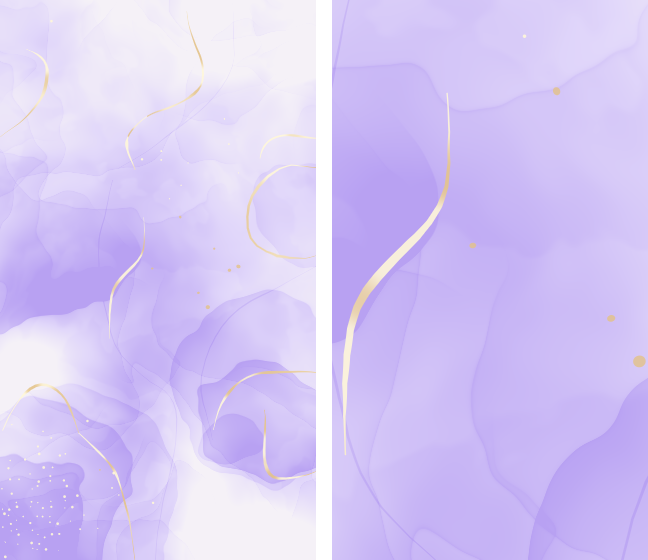
Left: the whole. Right: its middle third, enlarged.
Reproduce this background procedurally as a WebGL 1 fragment shader.

```glsl
precision highp float;
uniform vec2 u_resolution;

const vec3 PAPER = vec3(.96, .945, .97);
const vec3 LILAC = vec3(.88, .84, .98);
const vec3 VIOLET = vec3(.72, .63, .95);
const vec3 GOLD = vec3(.89, .76, .53);
const vec3 CREAM = vec3(1., .97, .85);
const float BASE_TONE = .36;
const float MID_TONE = .46;
const float CONTRAST = 1.35;
const float CLOUDS = .85;
const float VEIL = .09;
const float VEIN = .12;
const float VEIN_WIDTH = .0014;
const float FOIL_WIDTH = .0054;
const float STRAND_WIDTH = .0028;

float pixel;

float hash(vec2 p) {
  vec3 q = fract(p.xyx * .1031);
  q += dot(q, q.yzx + 33.33);
  return fract((q.x + q.y) * q.z);
}

float noise(vec2 p) {
  vec2 i = floor(p), f = fract(p);
  f = f * f * f * (f * (f * 6. - 15.) + 10.);
  return mix(mix(hash(i), hash(i + vec2(1, 0)), f.x),
             mix(hash(i + vec2(0, 1)), hash(i + 1.), f.x), f.y);
}

float fbm(vec2 p) {
  float sum = 0., amp = .533;
  for (int i = 0; i < 4; i++) {
    sum += amp * noise(p);
    p = mat2(1.6, 1.2, -1.2, 1.6) * p + 5.3;
    amp *= .5;
  }
  return sum;
}

float coverage(float d) { return clamp(.5 - d / pixel, 0., 1.); }

// Soft spot; xy is the center, zw the radii
float glow(vec2 p, vec4 spot) {
  vec2 q = (p - spot.xy) / spot.zw;
  return exp(-dot(q, q));
}

// Pigment pool: denser towards a crisp, faintly rimmed border
float pool(vec2 p, vec4 spot) {
  float d = (length((p - spot.xy) / spot.zw) - 1.) * min(spot.z, spot.w);
  return coverage(d) * (.55 + .45 * exp(min(d, 0.) * 12.)) + .2 * exp(-abs(d) / .003);
}

float veilField(vec2 p) { return noise(p + .7 * noise(p * 1.7 + 3.1)); }

// Overlapping translucent veils with thin veins along their borders
float veils(vec2 p) {
  float tone = 0.;
  for (int i = 0; i < 8; i++) {
    float k = float(i), c = cos(.5 + k * 1.9), s = sin(.5 + k * 1.9);
    vec2 q = mat2(c, s, -s, c) * p * vec2(1.5, 2.5) + k * 13.7;
    float f = veilField(q), e = .004;
    vec2 slope = vec2(veilField(q + vec2(e, 0)), veilField(q + vec2(0, e))) - f;
    float d = (f - .5) / max(length(slope) / e * 1.9, .5);
    float fade = smoothstep(.25, .65, noise(p * 3. + k * 7.1));
    tone += fade * VEIL * (coverage(d) - .5) * exp(-abs(d) * 5.);
    tone += fade * VEIN * exp(-abs(d) / VEIN_WIDTH);
  }
  return tone;
}

// Tapered stroke on a cubic curve; ink holds coverage and sheen
void stroke(inout vec2 ink, vec2 p, float width, vec4 ab, vec4 cd) {
  float best = 10., along = 0.;
  vec2 from = ab.xy;
  for (int i = 1; i <= 16; i++) {
    float t = float(i) / 16., u = 1. - t;
    vec2 to = u*u*u*ab.xy + 3.*u*t*(u*ab.zw + t*cd.xy) + t*t*t*cd.zw;
    vec2 edge = to - from;
    float h = clamp(dot(p - from, edge) / dot(edge, edge), 0., 1.);
    float d = length(p - from - h * edge);
    if (d < best) { best = d; along = t + (h - 1.) / 16.; }
    from = to;
  }
  width *= .3 + .7 * noise(vec2(along * 7., ab.x * 91.));
  width *= .25 + .75 * smoothstep(0., .25, along * (1. - along));
  float cover = coverage(best - width);
  float sheen = smoothstep(.2, .7, noise(vec2(along * 6., ab.y * 57.)));
  if (cover > ink.x) ink = vec2(cover, sheen);
}

float flecks(vec2 p, float cells, float density) {
  vec2 id = floor(p * cells);
  vec2 jitter = vec2(hash(id + 3.7), hash(id + 19.1));
  float d = length(fract(p * cells) - .2 - .6 * jitter) - .07 - .13 * hash(id + 41.3);
  return coverage(d / cells) * step(hash(id + 67.9), density);
}

void main() {
  pixel = 1. / u_resolution.x;
  vec2 p = gl_FragCoord.xy * pixel;
  vec2 w = p + .22 * (vec2(fbm(p * 2.9), fbm(p * 2.9 + 17.)) - .5);
  vec2 g = p + .02 * (vec2(noise(p * 9.), noise(p * 9. + 31.)) - .5);

  // Broad light and dark areas
  float tone = BASE_TONE + CLOUDS * (fbm(w * 2.3 + 4.) - .5);
  tone += .24 * glow(p, vec4(.55, .87, .34, .38));
  tone -= .38 * glow(p, vec4(.1, .65, .22, .11));
  tone -= .38 * glow(p, vec4(.63, .18, .09, .24));
  tone -= .32 * glow(p, vec4(.92, .05, .25, .12));
  tone -= .16 * smoothstep(1.1, 1.7, p.y);

  // Pools and veils
  tone += .15 * pool(w, vec4(.24, .12, .33, .45));
  tone += .22 * pool(w, vec4(.13, .1, .26, .44));
  tone += .26 * pool(w, vec4(.08, .08, .19, .28));
  tone += .18 * pool(w, vec4(.86, .52, .26, .32));
  tone += .25 * pool(w, vec4(.87, .42, .2, .2));
  tone += .16 * pool(w, vec4(.75, .36, .09, .07));
  tone += .28 * pool(w, vec4(.1, .95, .32, .17)) * smoothstep(1.1, .85, p.y);
  tone += .13 * pool(w, vec4(.95, 1.1, .18, .16));
  tone = mix(MID_TONE, tone, CONTRAST) + veils(w);
  tone += .06 * (smoothstep(.46, .53, fbm(w * 6.)) - .5);

  // Violet strands
  vec2 strand = vec2(0), foil = vec2(0);
  float n = STRAND_WIDTH, r = FOIL_WIDTH;
  stroke(strand, g, n, vec4(.36, 1.2, .28, .95), vec4(.32, .64, .5, .55));
  stroke(strand, g, n, vec4(.5, .55, .65, .47), vec4(.5, .25, .49, 0));
  stroke(strand, g, n, vec4(.73, 1.78, .8, 1.5), vec4(.62, 1.4, .38, 1.24));
  stroke(strand, g, n, vec4(1.02, .95, .75, .78), vec4(.55, .72, .67, .38));
  tone = clamp(tone + .2 * strand.x, 0., 1.);
  vec3 color = mix(PAPER, LILAC, min(tone / .4, 1.));
  color = mix(color, VIOLET, max(tone - .4, 0.) / .6);

  // Foil ribbons
  stroke(foil, g, r, vec4(.09, 1.62, .2, 1.58), vec4(.17, 1.47, .01, 1.34));
  stroke(foil, g, r, vec4(.59, 1.73, .7, 1.45), vec4(.6, 1.47, .47, 1.4));
  stroke(foil, g, r, vec4(.47, 1.4, .39, 1.36), vec4(.4, 1.32, .425, 1.235));
  stroke(foil, g, r, vec4(.45, 1.08, .5, .87), vec4(.31, .95, .355, .71));
  stroke(foil, g, r, vec4(1.02, 1.25, .7, 1.29), vec4(.7, .85, 1.02, .98));
  stroke(foil, g, r, vec4(.82, 1.27, .84, 1.36), vec4(.92, 1.35, 1.02, 1.34));
  stroke(foil, g, r, vec4(.67, .41, .7, .58), vec4(.82, .62, 1.02, .59));
  stroke(foil, g, r, vec4(.84, .47, .86, .38), vec4(.76, .16, 1.02, .29));
  stroke(foil, g, r, vec4(.01, .41, .1, .64), vec4(.2, .58, .25, .4));
  stroke(foil, g, r, vec4(.25, .4, .38, .3), vec4(.4, .25, .43, 0));
  color = mix(color, mix(GOLD, CREAM, foil.y), foil.x * .9);

  // Pale droplets and gold flakes
  float drops = .6 * glow(p, vec4(.09, .18, .16, .16));
  drops += .12 * glow(p, vec4(.52, 1.27, .13, .13));
  color = mix(color, CREAM, .9 * flecks(p, 46., drops));
  float flakes = .1 * glow(p, vec4(.64, .95, .1, .2));
  color = mix(color, GOLD, .8 * flecks(g, 30., flakes));
  gl_FragColor = vec4(color, 1);
}
```
